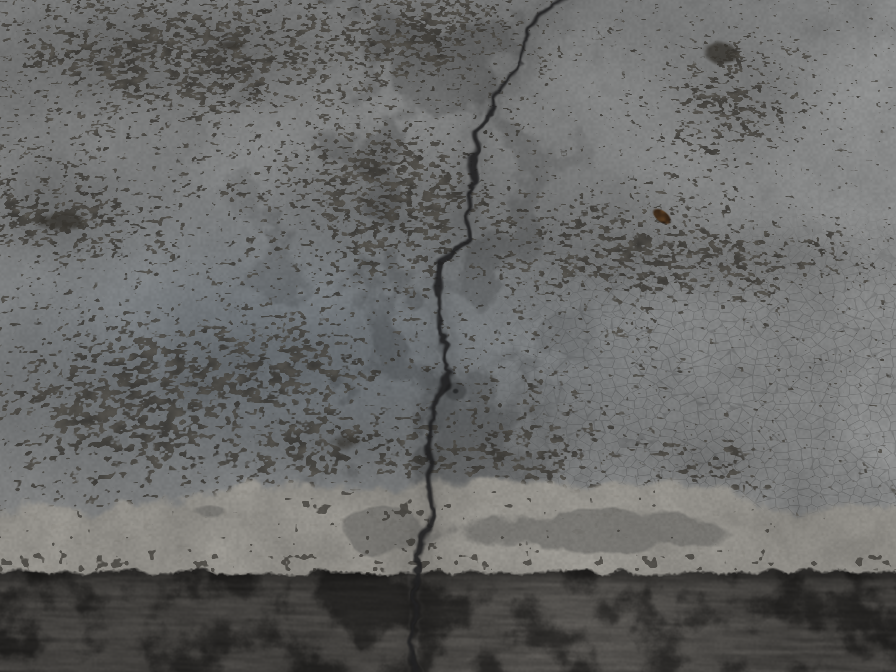
Give the GLSL for this texture, as a Shadertoy shader.

```glsl
#define SLAB vec3(0.525, 0.53, 0.53)
#define LEDGE vec3(0.575, 0.565, 0.54)
#define FACE vec3(0.255, 0.248, 0.238)
#define GRIME vec3(0.21, 0.20, 0.18)
#define CRACK_COLOR vec3(0.13, 0.13, 0.135)
#define FACE_TOP 0.149
#define CRACK_WIDTH 0.0034
#define CRACK_JITTER 0.011
#define SPECK_SCALE 105.0
#define CRAZE_SCALE 58.0

// Crack path from top to bottom, in units of canvas height
const vec2 crackPath[20] = vec2[20](
  vec2(.845,1.01), vec2(.79,.962), vec2(.776,.905), vec2(.729,.858), vec2(.729,.826),
  vec2(.708,.80), vec2(.703,.722), vec2(.691,.679), vec2(.698,.648), vec2(.653,.609),
  vec2(.653,.545), vec2(.66,.479), vec2(.668,.444), vec2(.642,.392), vec2(.639,.332),
  vec2(.639,.271), vec2(.642,.236), vec2(.625,.184), vec2(.618,.132), vec2(.615,-.01));

// Grime patches: centre, radii
const vec4 stains[12] = vec4[12](
  vec4(.27,.92,.22,.07), vec4(.67,.96,.15,.08), vec4(.08,.68,.10,.06), vec4(1.11,.86,.12,.10),
  vec4(.58,.70,.16,.09), vec4(.88,.63,.17,.09), vec4(1.16,.61,.17,.05), vec4(.42,.46,.15,.06),
  vec4(.50,.34,.15,.05), vec4(.78,.35,.15,.08), vec4(1.06,.315,.09,.045), vec4(.18,.39,.17,.10));

vec2 hash2(vec2 p) {
  vec3 q = fract(p.xyx * vec3(.1031, .1030, .0973));
  q += dot(q, q.yzx + 33.33);
  return fract((q.xx + q.yz) * q.zy);
}

float noise(vec2 p) {
  vec2 i = floor(p), f = fract(p);
  f = f * f * (3.0 - 2.0 * f);
  return mix(mix(hash2(i).x, hash2(i + vec2(1, 0)).x, f.x),
             mix(hash2(i + vec2(0, 1)).x, hash2(i + vec2(1, 1)).x, f.x), f.y);
}

float fbm(vec2 p) {
  float sum = 0.0, amp = 0.5;
  for (int i = 0; i < 5; i++) {
    sum += amp * noise(p);
    p = mat2(1.6, 1.2, -1.2, 1.6) * p + 17.3;
    amp *= 0.5;
  }
  return sum;
}

float segment(vec2 p, vec2 a, vec2 b) {
  vec2 d = b - a;
  return length(p - a - d * clamp(dot(p - a, d) / dot(d, d), 0.0, 1.0));
}

float blob(vec2 p, vec2 center, vec2 radii) {
  vec2 d = (p - center) / radii;
  return exp(-dot(d, d));
}

// Gap between the two nearest cell centres; zero on cell borders
float cellBorder(vec2 p) {
  float near = 9.0, next = 9.0;
  for (int k = 0; k < 9; k++) {
    vec2 cell = floor(p) + vec2(k % 3, k / 3) - 1.0;
    float d = length(cell + hash2(cell) - p);
    next = min(next, max(near, d));
    near = min(near, d);
  }
  return next - near;
}

float crackDistance(vec2 p) {
  p += CRACK_JITTER * (vec2(noise(p * 45.0), noise(p * 45.0 + 31.0)) - 0.5);
  p.x += 0.006 * (noise(p * 120.0) - 0.5);
  float d = 9.0;
  for (int i = 0; i < 19; i++) d = min(d, segment(p, crackPath[i], crackPath[i + 1]));
  return d;
}

void mainImage(out vec4 fragColor, in vec2 fragCoord) {
  vec2 p = fragCoord / iResolution.y;
  float px = 1.0 / iResolution.y;
  float broad = fbm(p * 5.0 + 3.0), rough = fbm(p * 22.0), grain = noise(p * 260.0);

  // Slab with cloudy tones, cooler at lower left
  vec3 col = SLAB * (0.77 + 0.29 * broad + 0.20 * rough);
  col = mix(col, col * vec3(.88, .92, .96), blob(p, vec2(.42, .48), vec2(.4, .18)));
  col *= 1.0 - 0.10 * blob(p, vec2(.1, .95), vec2(.5, .25));
  col *= 1.0 - 0.16 * smoothstep(.52, .64, fbm(p * 14.0 + 40.0)) * smoothstep(.4, .1, abs(p.x - .6));

  // Fine crazing on the right
  float craze = 1.0 - smoothstep(.02, .14, cellBorder(p * vec2(1, 1.25) * CRAZE_SCALE));
  col *= 1.0 - 0.13 * craze * smoothstep(.65, .95, p.x) * smoothstep(.75, .5, p.y);

  // Grime density, then specks that shrink with distance
  float stain = 0.0;
  for (int i = 0; i < 12; i++) stain += blob(p, stains[i].xy, stains[i].zw);
  float density = min(stain, 1.1) * (0.25 + 1.25 * broad) + 0.85 * (rough - 0.42);
  density += 0.16 * smoothstep(1.0, .2, p.x) - 0.25 * smoothstep(1.0, 1.3, p.x);
  density = clamp(density, 0.0, 1.0);
  vec2 q = vec2(p.x - .667, p.y * 1.25) * (0.8 + 0.5 * p.y) * SPECK_SCALE;
  float speck = 0.62 * noise(q) + 0.38 * noise(q * 2.1 + 9.0);
  float limit = mix(.81, .46, density);
  col *= 1.0 - 0.17 * density;
  vec3 grime = GRIME * (0.85 + 0.6 * noise(q * 0.6 + 5.0));
  col = mix(col, grime, 0.78 * smoothstep(limit - .03, limit + .10, speck));

  // Solid dark marks
  float marks = blob(p, vec2(1.073, .922), vec2(.035, .022)) + blob(p, vec2(.09, .67), vec2(.045, .02))
    + 0.8 * blob(p, vec2(.34, .932), vec2(.04, .012)) + 0.8 * blob(p, vec2(.52, .345), vec2(.05, .025));
  col = mix(col, GRIME, 0.8 * smoothstep(.45, .75, marks * (0.45 + rough)));

  // Pale ledge with worn grey patches
  float ledgeTop = .245 + .036 * smoothstep(.15, .4, p.x) * smoothstep(1.15, 1.02, p.x) + .05 * (rough - .48);
  float ledge = smoothstep(-.007, .007, ledgeTop - p.y);
  vec3 ledgeCol = LEDGE * (0.82 + 0.18 * broad + 0.2 * rough);
  float worn = blob(p, vec2(.89, .21), vec2(.25, .042)) + 0.8 * blob(p, vec2(.31, .238), vec2(.06, .02))
    + 0.8 * blob(p, vec2(.57, .21), vec2(.07, .05));
  ledgeCol = mix(ledgeCol, vec3(.435, .43, .415), 0.85 * smoothstep(.42, .52, worn * (0.4 + 0.8 * rough)));
  float rim = blob(p, vec2(p.x, FACE_TOP + .012), vec2(1, .016));
  float chips = noise(p * vec2(75, 105)) * 0.7 + 0.3 * noise(p * 190.0);
  float chipLimit = .83 - .16 * rim - .18 * blob(p, vec2(.58, .23), vec2(.09, .03));
  ledgeCol = mix(ledgeCol, GRIME, 0.75 * smoothstep(chipLimit, chipLimit + .07, chips));
  col = mix(col, ledgeCol, ledge * 0.92);

  // Shaded front face with horizontal streaks
  float streak = noise(p * vec2(9, 170)) * 0.6 + noise(p * vec2(28, 240) + p.x * 12.0) * 0.4;
  vec3 face = FACE * (0.66 + 0.36 * streak + 0.42 * broad);
  face *= 1.0 + 0.18 * blob(p, vec2(.9, .06), vec2(.25, .06));
  face *= 1.0 - 0.45 * smoothstep(.4, .7, rough + 0.25 * blob(p, vec2(.57, .12), vec2(.13, .04)));
  face *= 1.0 - 0.35 * blob(p, vec2(p.x, FACE_TOP), vec2(1, .012));
  float edge = FACE_TOP + .012 * (noise(p * vec2(40, 20)) - .5) + .004 * (grain - .5);
  col = mix(col, face, smoothstep(-.003, .003, edge - p.y));

  // Crack: soft grime halo, pale broken lip, dark core
  float d = crackDistance(p);
  float wide = CRACK_WIDTH * (0.55 + 0.9 * noise(p * 26.0) + 0.6 * blob(p, vec2(.66, .60), vec2(.05, .05)));
  wide *= 1.0 - 0.35 * smoothstep(.85, 1.0, p.y);
  col *= 1.0 - 0.28 * exp(-d * 75.0) * (0.4 + rough);
  col += 0.05 * blob(vec2(d, 0), vec2(wide + .005, 0), vec2(.003, 1)) * noise(p * 60.0);
  col = mix(col, CRACK_COLOR, 0.9 * smoothstep(wide + .0015 + px, wide - .001 - px, d));

  // Small pit beside the crack and a brown fleck
  float pit = length((p - vec2(.678, .418)) * vec2(1, 1.2));
  col *= 1.0 - 0.18 * smoothstep(.019, .013, pit) - 0.35 * smoothstep(.006, .002, pit);
  vec2 f = mat2(.8, .6, -.6, .8) * (p - vec2(.985, .678));
  float fleck = length(f / vec2(.015, .008));
  col = mix(col, mix(vec3(.10, .07, .05), vec3(.36, .25, .14), noise(p * 150.0)), smoothstep(1.2, .8, fleck));

  col *= 0.965 + 0.07 * grain;
  fragColor = vec4(col, 1.0);
}
```
